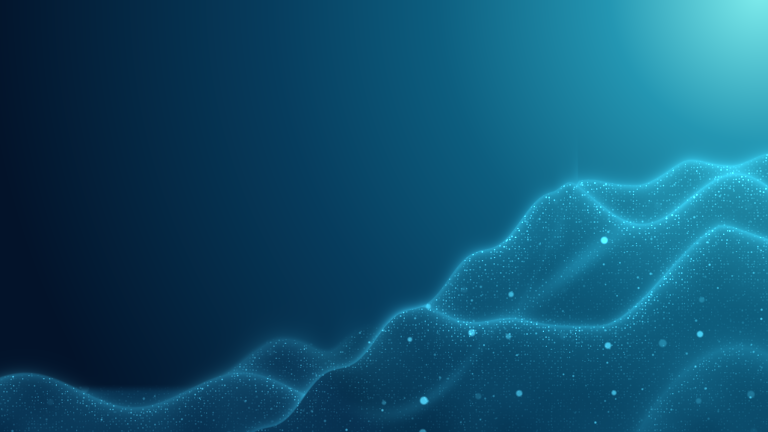
This background is drawn by a Shadertoy shader. Its source:

```glsl
// Translucent, dusty teal wave ridges rising to the right beneath a corner glow.
// Each ridge is a height formula shaded with a crisp rim, a soft halo and a body;
// hashed grids of dots add fine dust and larger, softer motes on the surfaces.

const float TAU = 6.2831853;
const float ASPECT = 16.0 / 9.0;
const vec2 GLOW_CENTRE = vec2(1.76, 1.02);
const vec3 GLOW_CORE = vec3(0.50, 0.93, 0.93);
const vec3 GLOW_EDGE = vec3(0.14, 0.59, 0.70);
const vec3 MID_TEAL = vec3(0.05, 0.37, 0.50);
const vec3 DEEP_BLUE = vec3(0.025, 0.24, 0.37);
const vec3 NAVY = vec3(0.01, 0.075, 0.165);
const vec3 BODY_MIN = vec3(0.02, 0.17, 0.29);
const vec3 RIM_COLOUR = vec3(0.20, 0.55, 0.60);
const vec3 DUST_COLOUR = vec3(0.35, 0.72, 0.76);
const float RIM_WIDTH = 0.008;
const float HALO_WIDTH = 0.055;
const float BODY_OPACITY = 0.88;

// Ridge names, from back to front
const int LEFT_FAR = 0;
const int LEFT_NEAR = 1;
const int BACK_CREST = 2;
const int MAIN_SLOPE = 3;
const int FRONT_SLOPE = 4;
const int CORNER_MOUND = 5;

float hash(vec2 p) {
    vec3 q = fract(vec3(p.xyx) * 0.1031);
    q += dot(q, q.yzx + 33.33);
    return fract((q.x + q.y) * q.z);
}

float noise(vec2 p) {
    vec2 i = floor(p), f = fract(p);
    f = f * f * (3.0 - 2.0 * f);
    return mix(mix(hash(i), hash(i + vec2(1, 0)), f.x),
               mix(hash(i + vec2(0, 1)), hash(i + vec2(1, 1)), f.x), f.y);
}

float bump(float x, float centre, float width) {
    float t = (x - centre) / width;
    return exp(-t * t);
}

// Backdrop colour falls off with distance from the corner glow
vec3 backdrop(vec2 p) {
    float d = length(p - GLOW_CENTRE);
    vec3 c = mix(GLOW_CORE, GLOW_EDGE, clamp(d / 0.35, 0.0, 1.0));
    c = mix(c, MID_TEAL, clamp((d - 0.35) / 0.4, 0.0, 1.0));
    c = mix(c, DEEP_BLUE, clamp((d - 0.75) / 0.38, 0.0, 1.0));
    return mix(c, NAVY, clamp((d - 1.13) / 0.67, 0.0, 1.0));
}

// Rising slope with scallops that flows into a broad wave on the right
float mainSlope(float x) {
    float slope = 0.815 * (x - 0.625) + 0.016 * (1.0 - cos(TAU * (x - 0.828) / 0.168));
    float wave = 0.539 - 0.058 * cos(TAU * (x - 1.485) / 0.44);
    return mix(slope, wave, smoothstep(1.28, 1.34, x));
}

float ridge(int id, float x) {
    if (id == LEFT_FAR)
        return 0.10 + 0.115 * smoothstep(0.45, 0.66, x) - 0.03 * bump(x, 0.755, 0.05)
             + 0.03 * smoothstep(0.76, 0.86, x);
    if (id == LEFT_NEAR)
        return 0.096 - 0.04 * cos(TAU * (x - 0.31) / 0.5);
    if (id == BACK_CREST)
        return 0.570 + 0.045 * smoothstep(1.47, 1.60, x) + 0.013 * bump(x, 1.365, 0.05)
             + 0.014 * bump(x, 1.6, 0.05) + 0.03 * smoothstep(1.69, 1.79, x)
             - 2.0 * max(1.34 - x, 0.0);
    if (id == MAIN_SLOPE)
        return mainSlope(x);
    if (id == FRONT_SLOPE) {
        float h = 0.245 + 0.018 * bump(x, 1.18, 0.07) + 0.045 * bump(x, 0.97, 0.08)
                + 0.24 * smoothstep(1.38, 1.70, x) - 0.35 * max(x - 1.665, 0.0);
        return min(h, mainSlope(x));
    }
    return 0.195 - 3.6 * (x - 1.71) * (x - 1.71);
}

// Approximate distance below a ridge, corrected for its steepness
float depthBelow(int id, vec2 p) {
    float h = ridge(id, p.x);
    float slope = (ridge(id, p.x + 0.004) - h) / 0.004;
    return (h - p.y) / sqrt(1.0 + slope * slope);
}

// Paints one ridge; surface.x is coverage, surface.y is closeness to a rim
void paintRidge(inout vec3 col, inout vec2 surface, vec2 p, int id, float blur, float rim) {
    float d = depthBelow(id, p);
    float cover = smoothstep(-blur, blur, d);
    float line = exp(-abs(d) / (RIM_WIDTH + blur)) * mix(0.6, 1.0, noise(p * 9.0));
    float halo = exp(-max(d, 0.0) / HALO_WIDTH) * cover;
    vec3 body = max(backdrop(p) * 0.93, BODY_MIN);
    col = mix(col, body, cover * BODY_OPACITY);
    col += RIM_COLOUR * rim * (0.55 * line + 0.22 * halo);
    surface = vec2(max(surface.x, cover), max(surface.y * (1.0 - 0.6 * cover), rim * halo));
}

// One jittered dot per cell; sparse sets how few of them shine
float dots(vec2 p, float cell, float radius, float sparse, float soft) {
    vec2 id = floor(p / cell);
    vec2 centre = 0.25 + 0.5 * vec2(hash(id + 3.1), hash(id + 17.7));
    float r = radius * mix(0.5, 1.0, hash(id + 41.3));
    float d = length(p - (id + centre) * cell);
    return pow(hash(id + 71.9), sparse) * (1.0 - smoothstep(r - soft, r + soft, d));
}

void mainImage(out vec4 fragColor, in vec2 fragCoord) {
    vec2 p = fragCoord / iResolution.xy * vec2(ASPECT, 1.0);
    float px = 1.0 / iResolution.y;
    vec3 col = backdrop(p);
    vec2 surface = vec2(0.0);

    // Ridges, back to front
    float farFade = smoothstep(0.42, 0.58, p.x) * (1.0 - smoothstep(0.72, 0.9, p.x));
    paintRidge(col, surface, p, LEFT_FAR, 0.012, 0.5 * farFade);
    paintRidge(col, surface, p, LEFT_NEAR, 0.004, 0.6);
    paintRidge(col, surface, p, BACK_CREST, 0.004, 0.75);
    paintRidge(col, surface, p, MAIN_SLOPE, 0.003, 0.85);
    paintRidge(col, surface, p, FRONT_SLOPE, 0.003, 0.8 * smoothstep(0.7, 1.05, p.x));
    paintRidge(col, surface, p, CORNER_MOUND, 0.022, 0.4);

    // Soft inner folds and cloudy veils
    float lowFold = p.y - 0.04 - 2.9 * (p.x - 0.88) * (p.x - 0.88);
    float highFold = p.y - 0.30 - 0.75 * (p.x - 1.22);
    float folds = 0.16 * bump(lowFold, 0.0, 0.02) * bump(p.x, 0.97, 0.13)
                + 0.24 * bump(highFold, 0.0, 0.03) * bump(p.x, 1.34, 0.11);
    float veil = noise(p * 5.0 + 2.0) * noise(p * 11.0);
    col += RIM_COLOUR * surface.x * (folds + 0.13 * veil);

    // Fine dust gathers at rims; motes scatter over the surfaces
    float grain = dots(p, 0.007, 0.0016, 3.0, px) * (0.12 + 1.1 * surface.y);
    float specks = dots(p + 0.3, 0.026, 0.0026, 7.0, px) * 0.6;
    float motes = dots(p + 0.07, 0.11, 0.009, 5.0, 0.003) * 0.75;
    col += DUST_COLOUR * surface.x * (grain + specks + motes);

    fragColor = vec4(clamp(col, 0.0, 1.0), 1.0);
}
```
